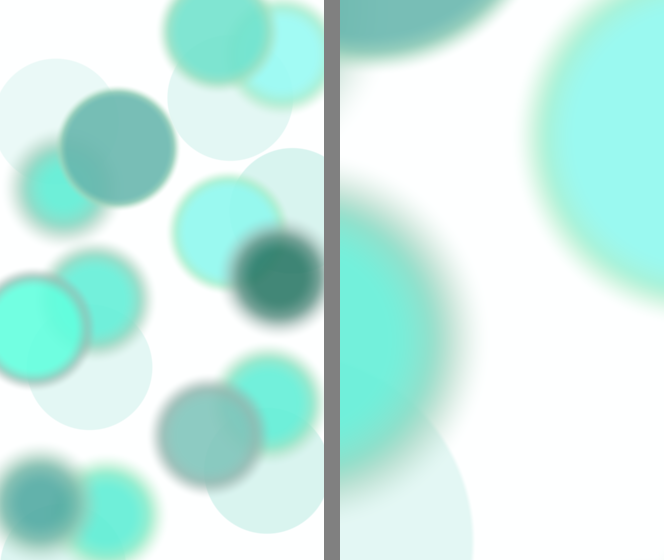
Left, the full canvas; right, a detail of the centre.
Reproduce this background procedurally as a WebGL 1 fragment shader.

```glsl
precision highp float;
// Soft overlapping translucent discs in mint, teal and deep green on white.

uniform vec2 u_resolution;

// Lengths are in canvas widths
const int CLUSTERS = 6;
const int LAYERS = 3;
const float RADIUS = 0.197;
const float SIDE_SHIFT = 0.28;     // cluster distance from the centre line
const float JITTER = 0.11;         // random shift of each cluster
const float SPREAD = 0.12;         // disc distance from its cluster centre
const float OPACITY = 0.89;
const float SHARP_FEATHER = 0.03;  // feathers are fractions of the radius
const float MIN_FEATHER = 0.12;
const float MAX_FEATHER = 0.52;
const float SEED = 7.0;

const vec3 PAPER = vec3(0.995, 1.0, 1.0);
const vec3 MIST = vec3(0.83, 0.95, 0.93);
const vec3 AQUA = vec3(0.68, 1.0, 1.0);
const vec3 TURQUOISE = vec3(0.36, 0.93, 0.83);
const vec3 MINT = vec3(0.38, 1.0, 0.87);
const vec3 TEAL = vec3(0.50, 0.77, 0.73);
const vec3 SLATE = vec3(0.31, 0.66, 0.63);
const vec3 DEEP = vec3(0.17, 0.47, 0.40);
const vec3 GREY_RIM = vec3(0.60, 0.69, 0.67);
const vec3 GREEN_RIM = vec3(0.66, 0.93, 0.77);

const float TAU = 6.28318;

float hash(float n) {
    vec2 p = fract(vec2(n + SEED) * vec2(0.1031, 0.1137));
    p += dot(p, p.yx + 33.33);
    return fract((p.x + p.y) * p.x);
}

// Ramp from bright mint to deep green
vec3 toneRamp(float t) {
    vec3 color = mix(MINT, TEAL, smoothstep(0.0, 0.4, t));
    color = mix(color, SLATE, smoothstep(0.4, 0.8, t));
    return mix(color, DEEP, smoothstep(0.8, 1.0, t));
}

// Lays a disc over the base: flat core, tinted rim, feathered edge
vec3 blendDisc(vec3 base, float dist, vec3 core, vec3 rim, float feather) {
    float d = dist / RADIUS;
    float rimAmount = smoothstep(1.0 - 1.6 * feather, 1.0 - 0.3 * feather, d);
    float coverage = 1.0 - smoothstep(1.0 - feather, 1.0, d);
    return mix(base, mix(core, rim, rimAmount), OPACITY * coverage);
}

// Clusters zigzag up the canvas from left to right
vec2 clusterCenter(float index, float height) {
    float side = mod(index, 2.0) * 2.0 - 1.0;
    vec2 jitter = vec2(hash(index + 11.0), hash(index + 31.0)) - 0.5;
    float y = (index + 0.5) / float(CLUSTERS) * height;
    return vec2(0.5 + side * SIDE_SHIFT, y) + JITTER * jitter;
}

void main() {
    vec2 uv = gl_FragCoord.xy / u_resolution.x;
    float height = u_resolution.y / u_resolution.x;
    vec3 color = PAPER;

    for (int c = 0; c < CLUSTERS; c++) {
        float index = float(c);
        vec2 center = clusterCenter(index, height);
        float turn = hash(index + 53.0);
        // Multiplying modulo 7 shuffles the tones so each occurs once
        float tone = (mod((index + 1.0) * 5.0, 7.0) - 1.0) / 5.0;

        for (int l = 0; l < LAYERS; l++) {
            float layer = float(l);
            float id = index * float(LAYERS) + layer + 71.0;
            float angle = TAU * (turn + layer / float(LAYERS));
            vec2 offset = SPREAD * vec2(cos(angle), sin(angle));
            float dist = length(uv - center - offset);

            // Pale crisp disc below, then a bright one, then a toned one
            float variation = hash(id + 23.0);
            vec3 core = mix(MIST, PAPER, 0.5 * variation * variation);
            vec3 rim = core;
            float feather = SHARP_FEATHER;
            if (l > 0) {
                core = l == 1 ? mix(TURQUOISE, AQUA, variation * variation)
                              : toneRamp(tone);
                rim = mix(GREY_RIM, GREEN_RIM, hash(id + 47.0));
                feather = mix(MIN_FEATHER, MAX_FEATHER, hash(id));
            }
            color = blendDisc(color, dist, core, rim, feather);
        }
    }

    gl_FragColor = vec4(color, 1.0);
}
```
